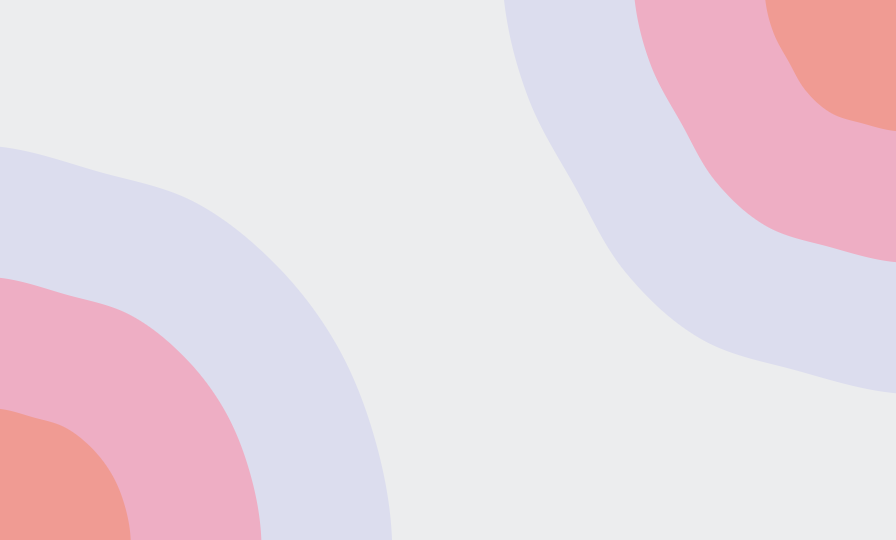
A Shadertoy shader for this background:

```glsl
// Two opposite corners hold nested wavy bands on a pale ground.
// Each band edge is one polar outline, scaled by 1, 2 and 3, whose radius
// is a smooth cubic through values spaced evenly over the quarter turn.

const vec3 GROUND = vec3(0.925, 0.929, 0.933);
const vec3 LILAC  = vec3(0.863, 0.867, 0.933);
const vec3 PINK   = vec3(0.933, 0.682, 0.769);
const vec3 CORAL  = vec3(0.941, 0.608, 0.576);

// Outline radius at a quarter-turn fraction from 0 to 1
float outlineRadius(float turn, float radii[7]) {
    float s = clamp(turn, 0.0, 1.0) * 6.0;
    int i = min(int(s), 5);
    float t = s - float(i);
    float a = radii[i], b = radii[i + 1];
    // Neighbours are extrapolated at both ends
    float before = i > 0 ? radii[i - 1] : 2.0 * a - b;
    float after = i < 5 ? radii[i + 2] : 2.0 * b - a;
    float m0 = 0.5 * (b - before), m1 = 0.5 * (after - a);
    float d = b - a;
    return a + t * (m0 + t * (3.0 * d - 2.0 * m0 - m1 + t * (m0 + m1 - 2.0 * d)));
}

// Lay the three bands over a colour; p is measured from the corner
vec3 paintCorner(vec3 color, vec2 p, float radii[7], float pixel) {
    float turn = atan(p.y, p.x) / 1.5707963;
    float level = length(p) / outlineRadius(turn, radii);
    color = mix(color, LILAC, clamp((3.0 - level) / pixel + 0.5, 0.0, 1.0));
    color = mix(color, PINK, clamp((2.0 - level) / pixel + 0.5, 0.0, 1.0));
    return mix(color, CORAL, clamp((1.0 - level) / pixel + 0.5, 0.0, 1.0));
}

void mainImage(out vec4 fragColor, in vec2 fragCoord) {
    // One unit is the width of a band
    vec2 canvas = vec2(6.857, 4.107);
    vec2 p = fragCoord / iResolution.xy * canvas;
    float pixel = canvas.y / iResolution.y;

    // Lower left, then upper right
    vec3 color = paintCorner(GROUND, p,
        float[7](1.0, 0.990, 0.991, 0.991, 0.990, 0.967, 0.997), pixel);
    color = paintCorner(color, canvas - p,
        float[7](1.0, 0.970, 0.946, 0.976, 0.993, 0.973, 0.997), pixel);

    fragColor = vec4(color, 1.0);
}
```
